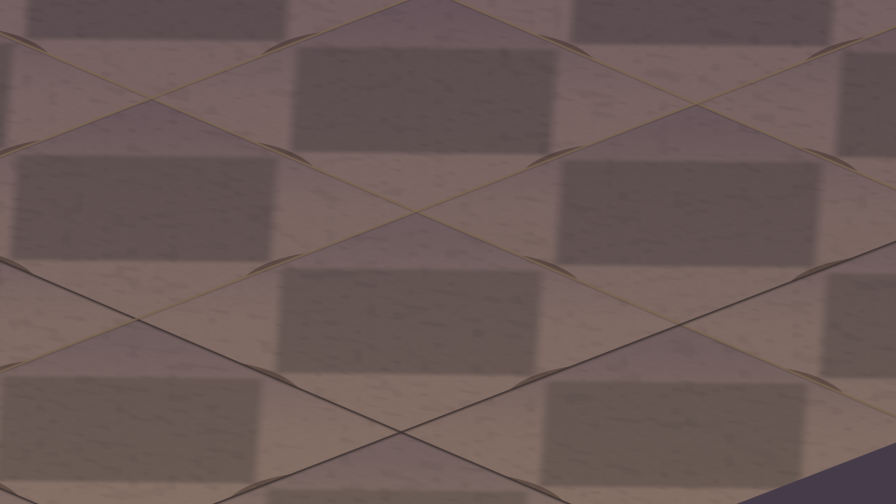
Write a Shadertoy shader that draws this pattern.

```glsl
// Slanted diamond paving: each tile carries a soft dark rectangle at its centre.
// A skewed lattice gives tile coordinates; thin joints, small chips at the joint
// midpoints, and stretched value noise supply the wear.

const vec2 LATTICE_ORIGIN = vec2(0.826, 0.581);
const vec2 STEP_UP = vec2(0.5556, 0.2141);
const vec2 STEP_DOWN = vec2(0.5255, -0.2245);
const float SLAB_END = 1.934;

float hash(vec2 p) {
    return fract(sin(dot(p, vec2(127.1, 311.7))) * 43758.5453);
}

float valueNoise(vec2 p) {
    vec2 cell = floor(p), f = fract(p);
    f = f * f * (3.0 - 2.0 * f);
    float low = mix(hash(cell), hash(cell + vec2(1, 0)), f.x);
    float high = mix(hash(cell + vec2(0, 1)), hash(cell + vec2(1, 1)), f.x);
    return mix(low, high, f.y);
}

// Coverage of a band of given half width around zero
float band(float dist, float halfWidth, float blur) {
    return 1.0 - smoothstep(halfWidth - blur, halfWidth + blur, abs(dist));
}

// Short horizontal flecks, mostly darker than the base
float flecks(vec2 p) {
    vec2 slanted = p + vec2(0.0, 0.15 * p.x);
    float coarse = valueNoise(slanted * vec2(38.0, 105.0));
    float fine = valueNoise(slanted * vec2(90.0, 210.0) + 17.0);
    return 0.022 * (0.5 - fine) - 0.045 * smoothstep(0.6, 0.95, coarse);
}

// Tile surface; diag.x runs to the right corner, diag.y to the lower corner
vec3 tileColor(vec2 p, vec2 diag, vec2 id) {
    vec3 light = mix(vec3(0.505, 0.425, 0.385), vec3(0.440, 0.363, 0.363), p.y);
    vec3 shade = mix(vec3(0.412, 0.352, 0.325), vec3(0.352, 0.297, 0.308), p.y);
    vec3 upperTint = vec3(0.90, 0.90, 0.965);
    light *= mix(vec3(1.02), upperTint, smoothstep(0.1, -0.9, diag.y));
    float patchMask = band(diag.x, 0.478, 0.028) * band(diag.y, 0.475, 0.032);
    vec3 color = mix(light, shade, patchMask);
    color *= 0.99 + 0.02 * hash(id);
    return color * (1.0 + flecks(p));
}

// Joint line; dist is positive above it, along is zero at a side's midpoint
vec3 addJoint(vec3 color, float dist, float along, float isDark, float blur) {
    float bulge = 0.010 * max(0.0, 1.0 - pow(along / 0.115, 2.0));
    float chip = smoothstep(-blur, blur, dist)
               * (1.0 - smoothstep(bulge - blur, bulge + blur, dist))
               * smoothstep(0.0, 0.003, bulge);
    color = mix(color, color * vec3(0.74, 0.72, 0.70), chip);

    float underside = band(dist + 0.003, 0.0016, blur);
    color *= 1.0 - 0.12 * underside;
    vec3 tan = vec3(0.475, 0.390, 0.305);
    vec3 soot = vec3(0.235, 0.195, 0.190);
    float strength = mix(0.75, 0.88, isDark);
    float halfWidth = mix(0.0021, 0.0018, isDark);
    return mix(color, mix(tan, soot, isDark), strength * band(dist, halfWidth, blur));
}

void mainImage(out vec4 fragColor, in vec2 fragCoord) {
    vec2 p = fragCoord / iResolution.y;
    float blur = max(0.75 / iResolution.y, 0.0008);

    // Lattice coordinates, tile identity and its diagonals
    vec2 uv = inverse(mat2(STEP_UP, STEP_DOWN)) * (p - LATTICE_ORIGIN);
    vec2 local = fract(uv) - 0.5;
    vec2 diag = vec2(local.x + local.y, local.y - local.x);
    vec3 color = tileColor(p, diag, floor(uv));

    // Signed distances to the nearest joint of each family
    float area = abs(STEP_UP.x * STEP_DOWN.y - STEP_UP.y * STEP_DOWN.x);
    vec2 spacing = area / vec2(length(STEP_DOWN), length(STEP_UP));
    vec2 line = floor(uv + 0.5);
    vec2 dist = (uv - line) * spacing * vec2(1.0, -1.0);

    // Lower joints are sooty, upper ones are filled with tan grout
    color = addJoint(color, dist.x, local.y, step(line.x, -0.5), blur);
    color = addJoint(color, dist.y, local.x, step(0.5, line.y), blur);

    // Plain ground beyond the paving's lower edge
    float edge = (uv.y - SLAB_END) * spacing.y;
    color = mix(color, vec3(0.275, 0.232, 0.285), smoothstep(-blur, blur, edge));

    fragColor = vec4(color, 1.0);
}
```
